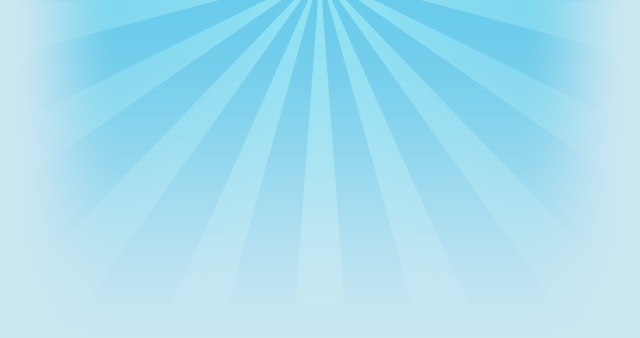
This background is drawn by a Shadertoy shader. Its source:

```glsl
// Pale sunbeams fanning down from above the top edge of a hazy blue sky.

#define SKY vec3(0.41, 0.795, 0.92)
#define HAZE vec3(0.795, 0.905, 0.947)
#define BEAM_LIGHT vec3(0.165, 0.095, 0.035)
#define APEX_HEIGHT 0.079    // above the top edge, in canvas heights
#define BEAM_SPACING 0.3464  // radians between beam centres
#define BEAM_HALF 0.0742     // half the angular width of a beam
#define BEAM_END 0.922       // depth where the beams stop
#define FOG_OUTER 0.012      // side fog, in canvas widths from the edge
#define FOG_INNER 0.19

// Coverage of the repeated beams at a point measured from their apex.
float beams(vec2 fromApex, float pixel) {
    float angle = atan(fromApex.x, fromApex.y);
    float offset = abs(angle - BEAM_SPACING * round(angle / BEAM_SPACING));
    float inside = (BEAM_HALF - offset) * length(fromApex);
    return smoothstep(-pixel, pixel, inside);
}

void mainImage(out vec4 fragColor, in vec2 fragCoord) {
    vec2 uv = fragCoord / iResolution.xy;
    float aspect = iResolution.x / iResolution.y;
    float depth = 1.0 - uv.y;
    float side = abs(uv.x - 0.5) * 2.0;

    // Vertical sky gradient
    vec3 color = mix(SKY, HAZE, smoothstep(-0.06, 1.1, depth));

    // Beams weaken downwards and outwards
    vec2 fromApex = vec2((uv.x - 0.5) * aspect, depth + APEX_HEIGHT);
    float strength = (1.0 - depth) * (1.0 - 0.75 * side);
    strength *= 1.0 - smoothstep(BEAM_END - 0.012, BEAM_END + 0.006, depth);
    color += BEAM_LIGHT * strength * beams(fromApex, 0.8 / iResolution.y);

    // Fog along the left and right edges
    float edgeDistance = 0.5 * (1.0 - side);
    float fog = 1.0 - smoothstep(FOG_OUTER, FOG_INNER, edgeDistance);
    color = mix(color, HAZE, fog);

    fragColor = vec4(color, 1.0);
}
```
